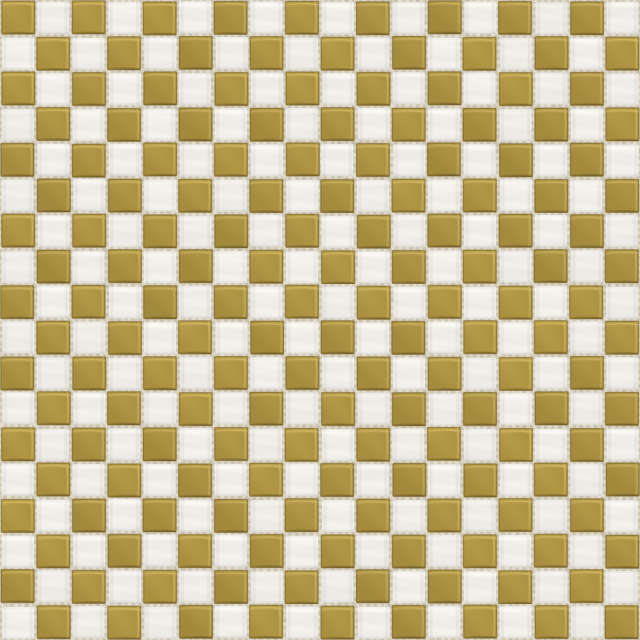
Write a WebGL 1 fragment shader that draws this pattern.

```glsl
precision highp float;
uniform vec2 u_resolution;

#define TILES 18.0
#define GOLD_HALF 0.469
#define WHITE_HALF 0.452
#define CORNER 0.035
#define JITTER 0.018
#define GOLD vec3(0.65, 0.55, 0.24)
#define GOLD_LIGHT vec3(0.81, 0.71, 0.38)
#define GOLD_DARK vec3(0.43, 0.35, 0.14)
#define WHITE vec3(0.93, 0.92, 0.90)
#define GROUT vec3(0.84, 0.81, 0.74)

const float TAU = 6.2831853;

float hash(vec2 p) {
  return fract(sin(dot(p, vec2(127.1, 311.7))) * 4375.85);
}

float roundedBox(vec2 p, float halfSize) {
  vec2 d = abs(p) - halfSize + CORNER;
  return length(max(d, 0.0)) + min(max(d.x, d.y), 0.0) - CORNER;
}

float ridge(float x, float width) {
  return exp(-x * x / (width * width));
}

// Polished metal: domed face, bright inner bevel, dark lower lip
vec3 goldTile(vec2 q, float dist, float tone) {
  float sheen = 0.10 + 0.09 * q.y + 0.10 * sin(2.2 * q.x + 1.5 * q.y + tone * 2.0);
  vec3 col = mix(GOLD, GOLD_LIGHT, clamp(sheen, 0.0, 1.0));
  float topLine = ridge(q.y - 0.84 + 0.07 * q.x * q.x, 0.08);
  float sideLine = ridge(q.x - 0.85 + 0.04 * q.y * q.y, 0.06);
  float glint = max(topLine * (0.75 + 0.2 * q.x), sideLine * (0.7 + 0.25 * q.y));
  col = mix(col, GOLD_LIGHT, glint);
  float lip = 1.0 - smoothstep(-0.97, -0.80, q.y + 0.04 * q.x * q.x);
  float rim = smoothstep(-0.045, 0.0, dist);
  col = mix(col, GOLD_DARK, max(lip * (0.75 + 0.2 * q.x), rim * 0.6));
  return col * (0.97 + 0.06 * tone);
}

// Glass: pale side bands, cloudy centre, faint horizontal streaks
vec3 whiteTile(vec2 q, float dist, float tone) {
  float bands = smoothstep(0.66, 0.78, abs(q.x)) * (1.0 - smoothstep(0.86, 0.97, abs(q.x)));
  float streak = sin(5.0 * q.y + tone * TAU) + 0.5 * sin(11.0 * q.y + 2.0 * q.x + tone * 9.0);
  float light = 0.012 + 0.010 * streak - 0.035 * bands;
  light += 0.03 * ridge(q.y - 0.78, 0.12) - 0.045 * ridge(q.y + 0.94, 0.08);
  light += 0.012 * (tone - 0.5) - 0.03 * smoothstep(-0.03, 0.0, dist);
  return WHITE + light;
}

// Mesh backing: short wrapped dashes running along each joint
vec3 groutColor(vec2 p, vec2 local) {
  float along = abs(local.x) > abs(local.y) ? p.y : p.x;
  float dash = smoothstep(-0.5, 0.5, sin(TAU * 5.0 * along));
  float grain = hash(mod(floor(p * 6.0), TILES * 6.0));
  return GROUT + (dash - 0.5) * 0.07 + (grain - 0.5) * 0.06;
}

void main() {
  vec2 p = gl_FragCoord.xy / u_resolution * TILES;
  float px = TILES / min(u_resolution.x, u_resolution.y);
  vec2 cell = mod(floor(p), TILES);
  vec2 local = fract(p) - 0.5;
  float isGold = mod(cell.x + cell.y, 2.0);

  // Hand-set placement and tone
  float tone = hash(cell + 3.7);
  vec2 shift = vec2(hash(cell + 11.3), hash(cell + 27.9)) - 0.5;
  vec2 tilePos = local - shift * 2.0 * JITTER;
  float halfSize = mix(WHITE_HALF, GOLD_HALF, isGold);
  float dist = roundedBox(tilePos, halfSize);
  vec2 q = tilePos / halfSize;

  vec3 col = groutColor(p, local);
  float contact = 1.0 - smoothstep(0.0, 0.035, dist);
  col = mix(col, mix(GROUT, GOLD_DARK, 0.4), contact * isGold * 0.8);

  vec3 tile = isGold > 0.5 ? goldTile(q, dist, tone) : whiteTile(q, dist, tone);
  col = mix(col, tile, clamp(0.5 - dist / px, 0.0, 1.0));
  gl_FragColor = vec4(clamp(col, 0.0, 1.0), 1.0);
}
```
